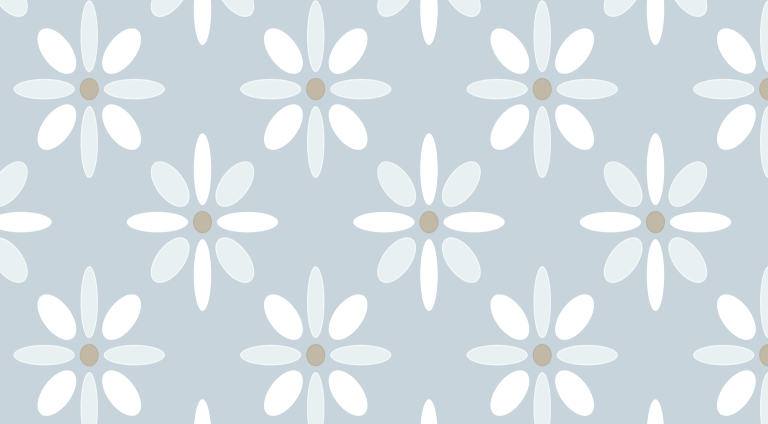
Write a Shadertoy shader that draws this pattern.

```glsl
// Staggered eight-petal daisies in white and pale mint on a dusty blue ground.

const vec3 GROUND = vec3(0.78, 0.83, 0.86);
const vec3 PALE   = vec3(0.91, 0.94, 0.95);
const vec3 WHITE  = vec3(1.0);
const vec3 TAN    = vec3(0.76, 0.72, 0.65);

// Approximate signed distance to an ellipse with half-axes r.
float ellipse(vec2 p, vec2 r) {
    float k = length(p / r);
    return k * (k - 1.0) / max(length(p / (r * r)), 1e-4);
}

// Fills a shape and gives it a hairline rim.
vec3 paint(vec3 base, float d, vec3 fill, vec3 rim, float aa) {
    vec3 ink = mix(fill, rim, smoothstep(-0.005 - aa, -0.005 + aa, d));
    return mix(base, ink, smoothstep(aa, -aa, d));
}

// Draws one flower centred on p = 0, in units of the cell width.
vec3 daisy(vec3 col, vec2 p, vec3 straight, vec3 slanted, float aa) {
    vec2 q = abs(p);
    vec2 axis = q.x > q.y ? q : q.yx;
    vec2 diagonal = vec2(q.x + q.y, q.x - q.y) * 0.7071;

    float dAxis = ellipse(axis - vec2(0.199, 0.0), vec2(0.135, 0.0385));
    float dDiagonal = ellipse(diagonal - vec2(0.202, 0.0), vec2(0.106, 0.0585));

    col = paint(col, dAxis, straight, mix(straight, WHITE, 0.5), aa);
    col = paint(col, dDiagonal, slanted, mix(slanted, WHITE, 0.5), aa);
    return paint(col, length(p) - 0.042, TAN, TAN * 0.96, aa);
}

void mainImage(out vec4 fragColor, in vec2 fragCoord) {
    // Cells are taller than wide, which stretches each flower vertically.
    vec2 cells = fragCoord / iResolution.y * vec2(1.872, 1.594);
    float aa = 1.2 / iResolution.y;
    vec3 col = GROUND;

    // Two interleaved lattices with the petal colours swapped.
    for (int i = 0; i < 2; i++) {
        vec2 p = fract(cells - vec2(0.394, 0.259) + 0.5 * float(1 - i)) - 0.5;
        vec3 straight = i == 0 ? PALE : WHITE;
        vec3 slanted = i == 0 ? WHITE : PALE;
        col = daisy(col, p, straight, slanted, aa);
    }

    fragColor = vec4(col, 1.0);
}
```
